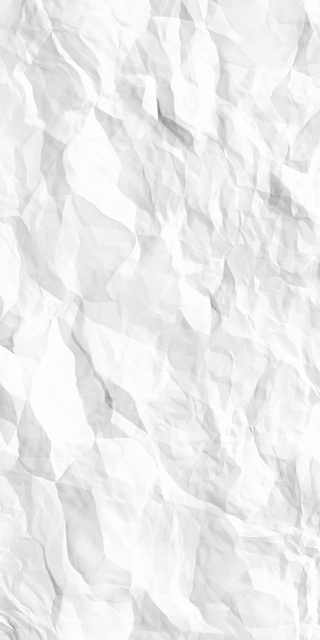
Give the GLSL for this texture, as a Shadertoy shader.

```glsl
// Crumpled white paper under soft side light.
// Several sizes of folded Voronoi pyramids build a height field of flat facets
// and thin creases; its slope along the light direction sets the brightness.

const vec2 LIGHT_DIR = vec2(0.87, 0.49);
const float LIGHT_STEP = 0.0021;
const float PAPER_TONE = 0.94;
const float WHITE_LIMIT = 0.992;
const float CONTRAST = 0.078;

// Two random values from a lattice point
vec2 hash22(vec2 p) {
    vec3 q = fract(vec3(p.xyx) * vec3(0.1031, 0.1030, 0.0973));
    q += dot(q, q.yzx + 33.33);
    return fract((q.xx + q.yz) * q.zy);
}

// Smooth vector noise in -1..1
vec2 noise2(vec2 p) {
    vec2 i = floor(p), f = fract(p);
    f = f * f * (3.0 - 2.0 * f);
    vec2 low = mix(hash22(i), hash22(i + vec2(1, 0)), f.x);
    vec2 high = mix(hash22(i + vec2(0, 1)), hash22(i + vec2(1, 1)), f.x);
    return 2.0 * mix(low, high, f.y) - 1.0;
}

mat2 rotation(float angle) {
    float c = cos(angle), s = sin(angle);
    return mat2(c, s, -s, c);
}

// Flat-sided pyramids, raised or sunken per cell, with a raised border crease
float foldedCells(vec2 p, float creaseHeight) {
    vec2 base = floor(p);
    float nearest = 1e3, second = 1e3, tilt = 0.0;
    for (int y = -2; y <= 2; y++) {
        for (int x = -2; x <= 2; x++) {
            vec2 cell = base + vec2(x, y);
            vec2 offset = cell + 0.05 + 0.9 * hash22(cell) - p;
            float d = dot(offset, offset);
            if (d < nearest) {
                second = nearest;
                nearest = d;
                tilt = 2.0 * hash22(cell + 71.0).x - 1.0;
            } else {
                second = min(second, d);
            }
        }
    }
    float border = second - nearest;
    return tilt * border + creaseHeight * exp(-border / 0.06);
}

// Height of the paper: soft swells plus ever smaller folds
float paperHeight(vec2 p) {
    vec2 mask = noise2(p * 3.1 + 40.0);
    float roughness = 0.7 + 0.45 * mask.x;
    float crease = 0.035 * mask.y;
    float height = 0.08 * noise2(p * 4.3 + 9.0).x;

    // Bend the fold lines
    vec2 bent = p + 0.045 * noise2(p * 4.7) + 0.011 * noise2(p * 17.0 + 5.0);
    bent += 0.0035 * noise2(bent * 46.0);
    bent *= vec2(1.12, 0.9);

    float frequency = 3.2, strength = 0.5;
    for (int i = 0; i < 4; i++) {
        float turn = 0.4 + 1.3 * float(i);
        vec2 q = rotation(turn) * bent * frequency + 23.0 * float(i + 1);
        height += strength * foldedCells(q, crease) / frequency;
        strength = (i == 0 ? 0.62 : strength * 0.72) * (i == 0 ? 1.0 : roughness);
        frequency *= 1.95;
    }
    return height;
}

// Light the slope and compress the highlights into white
float paperTone(float slope) {
    float tone = PAPER_TONE + CONTRAST * slope;
    float shoulder = 0.02;
    return WHITE_LIMIT - shoulder * log(1.0 + exp((WHITE_LIMIT - tone) / shoulder));
}

void mainImage(out vec4 fragColor, in vec2 fragCoord) {
    vec2 p = fragCoord / iResolution.x;
    vec2 stepToLight = LIGHT_DIR * LIGHT_STEP;
    float rise = paperHeight(p + stepToLight) - paperHeight(p - stepToLight);
    float tone = paperTone(rise / (2.0 * LIGHT_STEP));

    // Faint paper fibre
    tone += 0.005 * noise2(p * 170.0).x;
    fragColor = vec4(vec3(clamp(tone, 0.0, 1.0)), 1.0);
}
```
